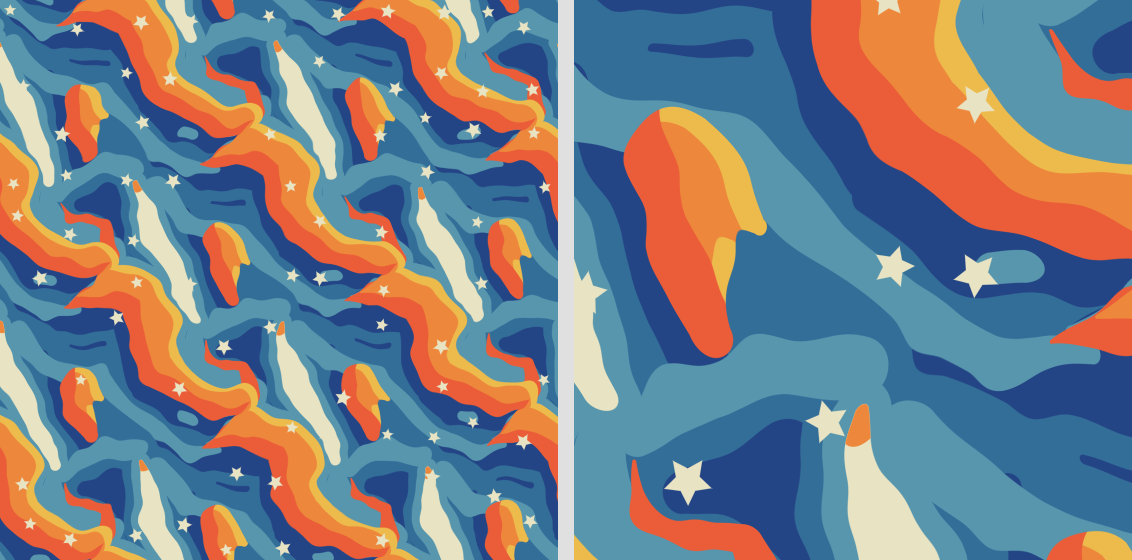
Left: the whole. Right: its middle third, enlarged.
Reproduce this pattern procedurally as a Shadertoy shader.

```glsl
// Half-drop repeat of flame ribbons, pale plumes and flowing blue bands, sprinkled with stars.

const float PERIOD = 3.88;   // repeat spacing; the canvas is 7.68 units high

// Nearest copy on the half-drop lattice (a square lattice turned 45 degrees).
vec2 wrapHalfDrop(vec2 q) {
    vec2 diag = vec2(q.x + q.y, q.x - q.y) / PERIOD;
    diag -= floor(diag + 0.5);
    return 0.5 * PERIOD * vec2(diag.x + diag.y, diag.x - diag.y);
}

float smoothMin(float a, float b, float k) {
    float h = max(k - abs(a - b), 0.0) / k;
    return min(a, b) - 0.25 * h * h * k;
}

// Repeated tapered stroke; z holds the radius at each end.
float taper(vec2 p, vec3 a, vec3 b) {
    vec2 along = b.xy - a.xy;
    vec2 q = wrapHalfDrop(p - 0.5 * (a.xy + b.xy)) + 0.5 * along;
    float t = clamp(dot(q, along) / dot(along, along), 0.0, 1.0);
    return length(q - along * t) - mix(a.z, b.z, t);
}

float chain(vec2 p, vec3 a, vec3 b, vec3 c, vec3 d) {
    float s = smoothMin(taper(p, a, b), taper(p, b, c), 0.08);
    return smoothMin(s, taper(p, c, d), 0.08);
}

float ribbon(vec2 p) {
    vec3 shoulder = vec3(3.86, 2.18, 0.31), belly = vec3(4.17, 3.12, 0.30);
    float d = chain(p, vec3(2.76, 2.25, 0.01), vec3(3.12, 2.09, 0.13), vec3(3.47, 1.97, 0.28), shoulder);
    d = min(d, chain(p, shoulder, vec3(4.05, 2.5, 0.35), vec3(4.03, 2.82, 0.28), belly));
    return min(d, chain(p, belly, vec3(4.5, 3.38, 0.24), vec3(4.9, 3.56, 0.21), vec3(5.3, 3.5, 0.2)));
}

float hook(vec2 p) {
    vec3 crest = vec3(5.33, 3.06, 0.08);
    float d = chain(p, vec3(4.78, 2.72, 0.01), vec3(4.86, 2.95, 0.05), vec3(5.1, 3.0, 0.05), crest);
    return min(d, taper(p, crest, vec3(5.41, 3.45, 0.12)));
}

float ember(vec2 p) {
    return chain(p, vec3(5.32, 1.58, 0.04), vec3(4.99, 1.36, 0.24), vec3(4.98, 1.7, 0.2), vec3(5.08, 2.08, 0.1));
}

float plume(vec2 p) {
    vec3 waist = vec3(4.26, 1.7, 0.15);
    float d = chain(p, vec3(3.85, 0.58, 0.03), vec3(3.97, 1.0, 0.11), vec3(4.07, 1.35, 0.17), waist);
    return min(d, chain(p, waist, vec3(4.4, 2.05, 0.12), vec3(4.5, 2.25, 0.09), vec3(4.58, 2.45, 0.08)));
}

float darkCurrents(vec2 p) {
    float d = chain(p, vec3(5.05, 2.8, 0.1), vec3(5.43, 2.75, 0.21), vec3(5.65, 3.2, 0.13), vec3(5.9, 3.75, 0.1));
    d = min(d, chain(p, vec3(4.55, 0.98, 0.06), vec3(4.68, 1.4, 0.1), vec3(4.78, 1.85, 0.11), vec3(5.0, 2.18, 0.14)));
    d = min(d, chain(p, vec3(3.7, 3.6, 0.05), vec3(4.15, 4.17, 0.08), vec3(4.7, 4.42, 0.09), vec3(5.45, 4.4, 0.12)));
    d = min(d, chain(p, vec3(3.9, 3.45, 0.1), vec3(4.3, 3.76, 0.15), vec3(4.8, 3.85, 0.13), vec3(5.3, 3.88, 0.05)));
    return min(d, taper(p, vec3(2.95, 2.75, 0.02), vec3(3.4, 2.77, 0.04)));
}

float lightCurrents(vec2 p) {
    vec3 bend = vec3(3.7, 3.65, 0.1);
    float d = chain(p, vec3(2.15, 2.6, 0.15), vec3(2.6, 3.06, 0.13), vec3(3.3, 3.19, 0.13), bend);
    d = min(d, chain(p, bend, vec3(4.1, 4.06, 0.1), vec3(4.5, 4.27, 0.1), vec3(4.9, 4.2, 0.05)));
    d = min(d, chain(p, vec3(4.6, 2.6, 0.1), vec3(4.62, 2.9, 0.16), vec3(4.8, 3.12, 0.15), vec3(5.2, 3.17, 0.1)));
    d = min(d, chain(p, vec3(4.75, 2.6, 0.1), vec3(4.95, 2.4, 0.12), vec3(5.3, 2.24, 0.13), vec3(5.75, 2.33, 0.14)));
    return min(d, taper(p, vec3(4.4, 3.8, 0.07), vec3(4.55, 3.82, 0.08)));
}

vec3 hash3(vec2 cell) {
    return fract(sin(vec3(dot(cell, vec2(127.1, 311.7)), dot(cell, vec2(269.5, 183.3)), dot(cell, vec2(419.2, 371.9)))) * 4375.85);
}

float star(vec2 q, float radius, float turn) {
    float sector = 1.256637;
    float angle = abs(mod(atan(q.x, q.y) + turn, sector) - 0.5 * sector);
    return dot(length(q) * vec2(cos(angle), sin(angle)) - vec2(radius, 0.0), vec2(0.443, 0.897));
}

void mainImage(out vec4 fragColor, in vec2 fragCoord) {
    vec2 uv = vec2(fragCoord.x, iResolution.y - fragCoord.y) * 7.68 / iResolution.y;
    float soft = 5.8 / iResolution.y;
    #define fill(d) smoothstep(soft, -soft, d)

    // Hand-drawn wobble, different in every repeat
    vec2 p = uv + 0.045 * sin(uv.yx * 2.7 + vec2(0.4, 2.1));
    p += 0.026 * sin(uv.yx * 6.3 + uv * 2.1 + vec2(1.7, 0.3));
    p += 0.012 * sin(uv.yx * 14.0 - uv * 5.0);

    vec3 navy = vec3(0.14, 0.27, 0.52), sky = vec3(0.34, 0.59, 0.68), sea = vec3(0.20, 0.43, 0.60);
    vec3 red = vec3(0.92, 0.36, 0.22), orange = vec3(0.93, 0.53, 0.23), gold = vec3(0.93, 0.73, 0.30);
    vec3 cream = vec3(0.91, 0.89, 0.76);

    // Blue currents and the bands around the plumes
    float plumeDist = plume(p);
    vec3 color = mix(sea, navy, fill(min(darkCurrents(p), ribbon(p + vec2(0.1, -0.13)) - 0.03)));
    color = mix(color, sea, fill(plumeDist - 0.22));
    float glow = min(plumeDist - 0.11, ribbon(p + vec2(-0.1, 0.06)) - 0.03);
    color = mix(color, sky, fill(min(lightCurrents(p), glow)));

    // Pale plumes with amber tips
    color = mix(color, cream, fill(plumeDist));
    color = mix(color, orange, fill(max(plumeDist, taper(p, vec3(3.84, 0.52, 0.1), vec3(3.88, 0.64, 0.08)))));

    // Ribbons and embers: gold upper right, red lower left
    float warm = min(ribbon(p), ember(p));
    vec2 goldShift = p + vec2(0.11, -0.06), redShift = p + vec2(-0.19, 0.16);
    vec3 fire = mix(gold, orange, fill(min(ribbon(goldShift), ember(goldShift))));
    fire = mix(red, fire, fill(min(ribbon(redShift), ember(redShift))));
    color = mix(color, red, fill(hook(p)));
    color = mix(color, fire, fill(warm));

    // Scattered stars
    vec2 cell = floor(uv / 0.7);
    vec3 rnd = hash3(cell);
    vec2 q = uv - (cell + 0.2 + 0.6 * rnd.xy) * 0.7;
    float sparkle = star(q, mix(0.08, 0.115, fract(rnd.z * 7.0)), rnd.x * 6.0);
    color = mix(color, cream, fill(sparkle) * step(rnd.z, 0.62));

    fragColor = vec4(color, 1.0);
}
```
